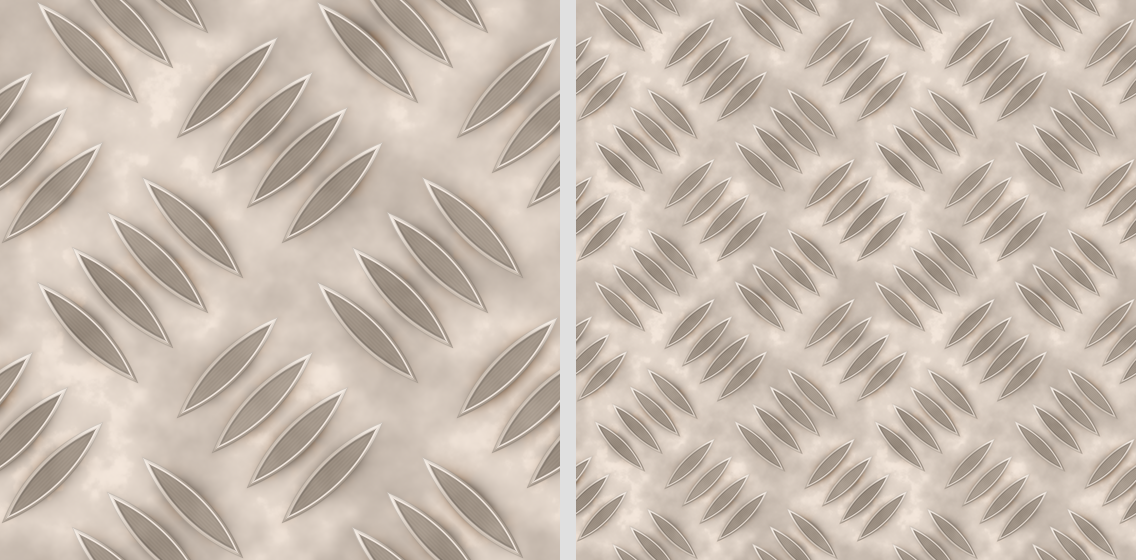
Left, the tile; right, the same tile 2 across and 2 down.
Reproduce this texture procedurally as a Shadertoy shader.

```glsl
float hash(vec2 p) {
    vec3 q = fract(p.xyx * vec3(0.1031, 0.1030, 0.0973));
    q += dot(q, q.yzx + 33.33);
    return fract((q.x + q.y) * q.z);
}

// Value noise that wraps after a whole number of cells
float noise(vec2 uv, float cells) {
    vec2 p = uv * cells, i = floor(p), f = fract(p);
    f = f * f * (3.0 - 2.0 * f);
    vec2 lo = mod(i, cells), hi = mod(i + 1.0, cells);
    return mix(mix(hash(lo), hash(vec2(hi.x, lo.y)), f.x),
               mix(hash(vec2(lo.x, hi.y)), hash(hi), f.x), f.y);
}

float fbm(vec2 uv, float cells) {
    float sum = 0.0, weight = 0.5;
    for (int k = 0; k < 5; k++) {
        sum += weight * noise(uv, cells);
        cells *= 2.0;
        weight *= 0.5;
    }
    return sum / 0.97;
}

// Signed distance to a pointed lens lying along y
float lensDistance(vec2 p, float halfWidth, float halfLength) {
    float radius = (halfLength * halfLength + halfWidth * halfWidth) / (2.0 * halfWidth);
    float offset = radius - halfWidth;
    p = abs(p);
    return (p.y - halfLength) * offset > p.x * halfLength
        ? length(p - vec2(0.0, halfLength))
        : length(p + vec2(offset, 0.0)) - radius;
}

void mainImage(out vec4 fragColor, in vec2 fragCoord) {
    vec2 uv = fragCoord / iResolution.xy;
    vec2 p = uv * 2.0;
    float px = 2.0 / min(iResolution.x, iResolution.y);

    float clouds = fbm(uv, 6.0);
    float mottle = fbm(uv + 0.37, 24.0);
    float grime = smoothstep(0.3, 0.7, fbm(uv + 0.61, 9.0));

    // Worn plate
    vec3 color = mix(vec3(0.79, 0.74, 0.695), vec3(0.895, 0.845, 0.8),
                     smoothstep(0.22, 0.62, clouds));
    color += 0.07 * (mottle - 0.5);
    color += 0.04 * smoothstep(0.52, 0.7, mottle) * smoothstep(0.45, 0.65, clouds);

    float shade = 0.0, rust = 0.0, cover = 0.0;
    vec3 bladeColor = vec3(0.0);

    // Two groups of four raised blades, leaning opposite ways
    for (int k = 0; k < 8; k++) {
        float lean = k < 4 ? -1.0 : 1.0;
        vec2 across = vec2(1.0, -lean);
        vec2 center = (k < 4 ? vec2(0.5, 0.0) : vec2(0.0, 0.5))
                    + across * (float(k % 4) - 1.5) / 8.0;
        vec2 d = p - center;
        vec2 cell = round(d);
        d -= cell;
        float wear = hash(mod(cell, 2.0) * 7.0 + float(k) * 3.1 + 1.0);

        vec2 q = vec2(dot(d, across), dot(d, vec2(lean, 1.0))) * 0.7071;
        float s = lensDistance(q, 0.053, 0.255);
        float right = smoothstep(-0.008, 0.008, q.x);

        // Soft contact shadow with rusty dirt along the flanks
        float halo = exp(-max(s, 0.0) / 0.024) * exp(-q.y * q.y * 28.0);
        halo *= mix(0.55, 0.85, right) * (0.5 + 0.35 * wear + 0.4 * grime);
        shade = max(shade, halo);
        rust = max(rust, halo * smoothstep(0.5, 0.75, mottle + 0.2 * wear));

        // Brushed top face
        vec3 face = mix(vec3(0.55, 0.5, 0.45), vec3(0.69, 0.64, 0.59),
                        0.3 + 0.45 * mottle + 0.25 * wear - 0.3 * grime
                        + 1.2 * abs(q.y) + 2.0 * q.x);
        face += 0.013 * sin(q.x * 600.0);

        // Bevelled rim, brightest at the upper tip
        float upper = smoothstep(0.06, 0.23, q.y);
        vec3 rim = mix(vec3(0.8, 0.75, 0.7), vec3(0.66, 0.61, 0.56), right);
        rim = mix(rim, vec3(0.97, 0.94, 0.91), upper * mix(0.95, 0.7, right));
        rim *= 1.0 - 0.16 * smoothstep(-0.005, 0.0, s);

        float depth = s + 0.0115;
        vec3 blade = mix(face, rim, smoothstep(-px, px, depth));
        float groove = smoothstep(0.003 + px, 0.001, abs(depth + 0.005));
        blade *= 1.0 - 0.14 * groove * (1.0 - 0.6 * right);
        float glint = smoothstep(0.0016 + px, 0.0004, abs(depth));
        blade = mix(blade, vec3(0.97, 0.93, 0.9), glint * mix(0.4, 0.95, right));

        float mask = smoothstep(px, -px, s);
        bladeColor = mix(bladeColor, blade, step(0.001, mask));
        cover = max(cover, mask);
    }

    color *= 1.0 - 0.48 * shade * vec3(0.94, 1.0, 1.06);
    color += rust * vec3(0.06, 0.0, -0.05);
    color = mix(color, bladeColor, cover);
    fragColor = vec4(clamp(color, 0.0, 1.0), 1.0);
}
```
